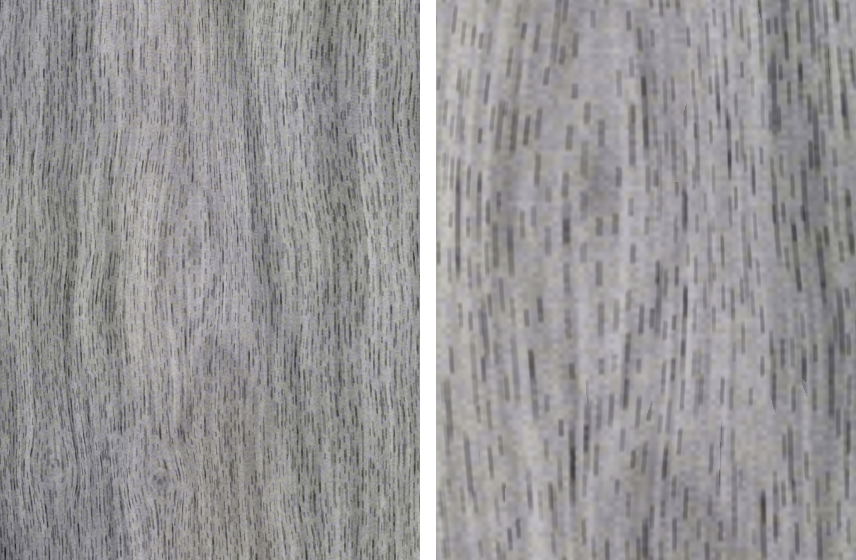
Left: the whole. Right: its middle third, enlarged.
A Shadertoy shader for this texture:

```glsl
float hash(vec2 p) {
    return fract(sin(dot(p, vec2(127.1, 311.7))) * 43758.5453);
}

float noise(vec2 p) {
    vec2 i = floor(p), f = fract(p);
    f = f * f * (3.0 - 2.0 * f);
    return mix(mix(hash(i), hash(i + vec2(1, 0)), f.x),
               mix(hash(i + vec2(0, 1)), hash(i + vec2(1, 1)), f.x), f.y);
}

float bump(float d, float width) {
    return exp(-d * d / (width * width));
}

// Short dark dashes, one per cell, with each column shifted along the grain
float pores(vec2 g, float fill) {
    float column = floor(g.x);
    g.y += 17.0 * hash(vec2(column, 3.0));
    vec2 id = vec2(column, floor(g.y)), f = fract(g);
    float middle = 0.32 + 0.36 * hash(id + 5.0);
    float halfLength = 0.2 + 0.28 * hash(id + 9.0);
    float across = 1.0 - smoothstep(0.08, 0.32, abs(f.x - middle));
    float along = 1.0 - smoothstep(0.55, 1.0, abs(f.y - 0.5) / halfLength);
    return across * along * step(hash(id), fill) * (0.5 + 0.5 * hash(id + 2.0));
}

// Approximate signed distance to a parabolic growth line
float cathedral(vec2 p, vec2 apex, float bend) {
    float dx = p.x - apex.x;
    return (p.y - apex.y - bend * dx * dx) / length(vec2(1.0, 2.0 * bend * dx));
}

void mainImage(out vec4 fragColor, in vec2 fragCoord) {
    vec2 p = fragCoord / iResolution.xy * vec2(0.75, 1.0);

    // Wavy grain, pushed aside by the knots
    float u = p.x + 0.07 * noise(p * vec2(4.0, 2.2)) + 0.012 * noise(p * vec2(11.0, 9.0));
    vec2 eye = p - vec2(0.345, 0.557);
    u -= 0.35 * eye.x * bump(length(eye * vec2(1.0, 0.5)), 0.07);
    float knots = 0.0;
    for (int i = 0; i < 2; i++) {
        vec2 d = p - mix(vec2(0.095, 0.167), vec2(0.286, 0.14), float(i));
        float r = length(d * vec2(1.0, 0.85)) + 0.006 * noise(p * 60.0);
        u -= 0.6 * d.x * bump(r, 0.05);
        knots += bump(r, 0.012) * 0.12 + 0.05 * sin(r * 520.0) * bump(r, 0.022);
    }

    // Pale heartwood strip with a dark right border
    vec2 w = p + 0.022 * (vec2(noise(p * 13.0), noise(p * 13.0 + 40.0)) - 0.5);
    float leftEdge = 0.215 - 0.04 * smoothstep(0.75, 1.0, p.y);
    float rightEdge = 0.53 - 0.14 * p.y;
    float heart = smoothstep(-0.02, 0.025, w.x - leftEdge)
                * (1.0 - smoothstep(-0.04, 0.03, w.x - rightEdge));
    float tone = 0.594 + 0.055 * heart;
    tone -= 0.055 * bump(w.x - rightEdge - 0.03, 0.02);
    tone -= 0.035 * bump(w.x - leftEdge + 0.025, 0.02);

    // Diamond eye, arch and nested curves
    vec2 e = abs(w - vec2(0.345, 0.545)) / vec2(0.058, 0.135);
    float diamond = pow(pow(e.x, 1.25) + pow(e.y, 1.25), 0.8);
    tone -= 0.05 * bump(diamond - 1.0, 0.11);
    tone -= 0.11 * bump(length(eye * vec2(1.0, 0.5)), 0.01);
    float arch = cathedral(w, vec2(0.385, 0.385), -30.0);
    tone -= 0.045 * bump(arch, 0.01) * smoothstep(0.1, 0.3, p.y);
    tone -= 0.05 * (1.0 - smoothstep(-0.01, 0.01, arch));
    float cup = cathedral(w, vec2(0.305, 0.2), 60.0);
    tone -= 0.055 * bump(cup, 0.011) * (1.0 - smoothstep(0.26, 0.36, p.y));
    tone -= 0.035 * bump(cathedral(w, vec2(0.27, 0.83), 25.0), 0.008);
    tone -= knots;

    // Growth bands and fibre streaks
    tone += 0.15 * (noise(vec2(u * 20.0, p.y * 1.3)) - 0.5) * (1.0 - 0.6 * heart);
    tone += 0.11 * (noise(vec2(u * 85.0, p.y * 4.0)) - 0.5) * (1.0 - 0.3 * heart);
    tone += 0.13 * (noise(vec2(u * 230.0, p.y * 11.0)) - 0.5);

    // Pores: short ones everywhere, long ones mostly outside the heart
    float patches = noise(vec2(u * 14.0, p.y * 3.0) + 20.0);
    tone -= 0.17 * pores(vec2(u * 150.0, p.y * 36.0), 0.45 + 0.5 * patches);
    tone -= 0.18 * pores(vec2(u * 115.0 + 7.3, p.y * 14.0), 0.8 - 0.35 * heart - 0.2 * patches);
    tone += 0.09 * (noise(p * 330.0) - 0.5);

    // Mottled cool and warm greys, a little pinker in the heart
    float warmth = 0.9 * (noise(p * 5.0 + 8.0) - 0.5) + 1.3 * (noise(p * 140.0) - 0.5);
    warmth += 0.25 * (p.x - 0.38);
    warmth = clamp(warmth * 2.5, -1.0, 1.0);
    vec3 color = vec3(tone) + warmth * vec3(0.005, 0.008, -0.018);
    color += heart * vec3(0.008, -0.004, 0.0);
    fragColor = vec4(color, 1.0);
}
```
